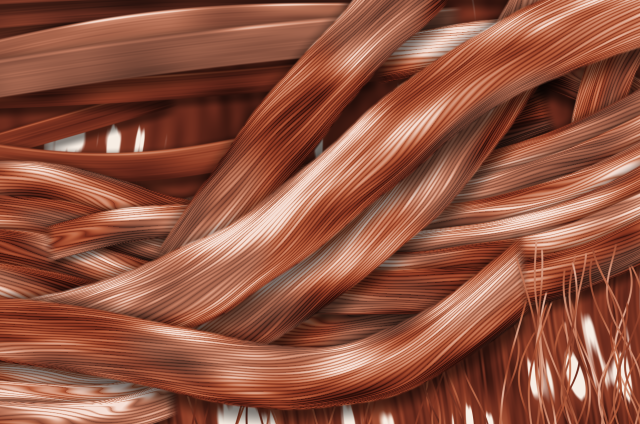
This texture is drawn by a Shadertoy shader. Its source:

```glsl
const float PI = 3.14159;
const float STRAND_WIDTH = 0.0078;

float hash(vec2 p) {
  vec3 q = fract(vec3(p.xyx) * 0.1031);
  q += dot(q, q.yzx + 33.33);
  return fract((q.x + q.y) * q.z);
}

float noise(vec2 p) {
  vec2 i = floor(p), f = fract(p);
  f = f * f * (3.0 - 2.0 * f);
  return mix(mix(hash(i), hash(i + vec2(1, 0)), f.x),
             mix(hash(i + vec2(0, 1)), hash(i + vec2(1, 1)), f.x), f.y);
}

// Copper ramp from deep shadow to white glare
vec3 copper(float light, float dullness) {
  float k = clamp(light, 0.0, 1.0) * 5.0;
  vec3 c = mix(vec3(0.17, 0.05, 0.03), vec3(0.40, 0.14, 0.09), min(k, 1.0));
  c = mix(c, vec3(0.56, 0.22, 0.13), clamp(k - 1.0, 0.0, 1.0));
  c = mix(c, vec3(0.73, 0.38, 0.24), clamp(k - 2.0, 0.0, 1.0));
  c = mix(c, vec3(0.84, 0.61, 0.51), clamp(k - 3.0, 0.0, 1.0));
  c = mix(c, vec3(0.96, 0.87, 0.83), clamp(k - 4.0, 0.0, 1.0));
  vec3 dull = vec3(0.61, 0.39, 0.31) * (0.45 + light);
  return mix(c, dull, dullness * (1.0 - smoothstep(0.6, 0.9, light)));
}

// Distance along a curve, offset across it, distance inside its ends
vec3 curveSpace(vec2 p, vec4 ab, vec2 bend) {
  float len = distance(ab.xy, ab.zw);
  vec2 dir = (ab.zw - ab.xy) / len, q = p - ab.xy;
  float along = dot(q, dir), u = PI * clamp(along / len, 0.0, 1.0);
  float centre = bend.x * sin(u) + bend.y * sin(2.0 * u);
  float slope = PI / len * (bend.x * cos(u) + 2.0 * bend.y * cos(2.0 * u));
  float across = (dot(q, vec2(-dir.y, dir.x)) - centre) * inversesqrt(1.0 + slope * slope);
  return vec3(along, across, min(along, len - along));
}

// Rope of fine strands; bend holds bow and sway
void rope(inout vec3 col, vec2 p, vec4 ab, vec2 bend, float radius, float twist, float tone) {
  vec3 c = curveSpace(p, ab, bend);
  float seed = dot(ab.xy, vec2(37, 71));
  float s = c.y / (radius * (0.92 + 0.2 * noise(vec2(c.x * 7.0, seed))));
  float ends = smoothstep(0.0, 0.035, c.z);
  col *= 1.0 - 0.5 * ends * (1.0 - smoothstep(0.9, 1.5, abs(s + 0.15)));
  if (abs(s) > 1.05 || c.z < 0.0) return;

  float angle = asin(clamp(s, -0.98, 0.98));
  float wobble = 3.5 * noise(vec2(c.x * 5.0, angle * 1.6 + seed));
  float lane = (angle * radius + twist * c.x) / STRAND_WIDTH + wobble;
  float f = fract(lane) - 0.5;
  float strand = noise(vec2(floor(lane) * 7.3 + seed, c.x * 9.0));
  float lay = noise(vec2(lane * 0.2 + seed, c.x * 3.5));
  float sheen = noise(vec2(c.x * 7.5 + seed, angle * 1.1 + c.x * 2.0));
  float light = tone + 0.34 * (cos(angle - 0.5) - 0.62) + 0.34 * (0.34 - 4.0 * f * f)
              + 0.36 * (strand + lay - 1.0) + 0.62 * (sheen - 0.5);
  float dull = 0.75 * smoothstep(0.35, 0.75, noise(vec2(c.x * 4.0, angle + seed * 2.0)));
  col = mix(col, copper(light, dull), ends * (1.0 - smoothstep(0.96, 1.04, abs(s))));
}

// Flat brushed strip with a bright upper rim
void strip(inout vec3 col, vec2 p, vec4 ab, float bow, float width, float tone, float dull) {
  vec3 c = curveSpace(p, ab, vec2(bow, 0));
  float s = c.y / width, ends = smoothstep(0.0, 0.05, c.z);
  col *= 1.0 - 0.45 * ends * (1.0 - smoothstep(0.9, 1.7, abs(s + 0.3)));
  float grain = noise(vec2(c.x * 6.0, c.y * 330.0)) - 0.5;
  float cloud = noise(vec2(c.x * 7.0 + ab.y * 50.0, s * 0.8)) - 0.5;
  float rim = 1.0 - smoothstep(0.0, 0.12, abs(s - 0.86));
  float light = tone + 0.1 * s + 0.12 * grain + 0.4 * cloud + 0.22 * rim;
  col = mix(col, copper(light, dull), ends * (1.0 - smoothstep(0.93, 1.05, abs(s))));
}

// Hanging tangle, blurred above, with glare through the gaps
vec3 backdrop(vec2 p) {
  float low = 1.0 - smoothstep(0.35, 0.5, p.y);
  float x = p.x + 0.07 * noise(p * vec2(5, 4)) + 0.12 * p.y;
  float fine = noise(vec2(x * 150.0, p.y * 7.0));
  float broad = noise(vec2(x * 34.0, p.y * 9.0));
  float patchy = noise(p * vec2(7, 9) + 4.0);
  float light = 0.04 + 0.24 * patchy + 0.18 * broad + 0.34 * low * (fine - 0.3);
  float corner = smoothstep(1.2, 1.45, p.x) * low;
  float gap = 0.55 * broad + 0.36 * patchy + 0.16 * fine + 0.19 * corner;
  return mix(copper(light, 0.15), vec3(0.97, 0.93, 0.89), smoothstep(0.7, 0.8, gap));
}

// Loose curling wires over a horizontal span
void wires(inout vec3 col, vec2 p, vec2 span, float top, float tone, float count) {
  for (float i = 0.0; i < count; i++) {
    float h = hash(vec2(i, count)), k = hash(vec2(i + 9.0, count));
    float drop = top * (0.55 + 0.45 * k) - p.y;
    float x = mix(span.x, span.y, h) + (k - 0.5) * 0.35 * drop
            + 0.025 * sin(p.y * (8.0 + 12.0 * h) + 40.0 * k);
    float mask = (1.0 - smoothstep(0.0012, 0.0034, abs(p.x - x))) * smoothstep(0.0, 0.01, drop);
    float light = tone + 0.5 * (noise(vec2(i * 5.0, p.y * 14.0)) - 0.5);
    col = mix(col, copper(light, 0.3 * k), mask);
  }
}

vec3 scene(vec2 p) {
  vec3 col = backdrop(p);
  wires(col, p, vec2(0.4, 1.5), 0.34, 0.4, 34.0);

  // Flat strips
  for (float i = 0.0; i < 3.0; i++)
    strip(col, p, vec4(-0.1, 0.9 + 0.06 * i, 0.55 + 0.4 * i, 0.95 + 0.04 * i), 0.02, 0.035, 0.25, 0.3);
  strip(col, p, vec4(-0.1, 0.63, 0.42, 0.78), 0.0, 0.028, 0.25, 0.1);
  strip(col, p, vec4(-0.1, 0.77, 0.9, 0.84), -0.01, 0.03, 0.24, 0.1);
  strip(col, p, vec4(-0.1, 0.85, 0.85, 0.96), 0.035, 0.034, 0.55, 0.7);
  strip(col, p, vec4(-0.1, 0.8, 1.1, 0.94), 0.015, 0.045, 0.42, 0.85);
  strip(col, p, vec4(-0.1, 0.64, 0.66, 0.66), -0.045, 0.035, 0.36, 0.1);

  // Rear ropes
  rope(col, p, vec4(0.4, 0.46, 1.3, 0.76), vec2(-0.02, 0), 0.06, 0.1, 0.3);
  rope(col, p, vec4(0.88, 0.85, 1.35, 0.9), vec2(0.02, 0), 0.05, 0.1, 0.45);
  rope(col, p, vec4(1.2, 0.87, 1.6, 0.7), vec2(0.02, 0), 0.05, 0.1, 0.4);
  rope(col, p, vec4(1.4, 0.66, 1.56, 1.06), vec2(0.03, 0), 0.06, 0.1, 0.46);
  for (float i = 0.0; i < 4.0; i++)
    rope(col, p, vec4(-0.08, 0.56 - 0.075 * i, 0.66, 0.44 - 0.045 * i),
         vec2(0.02 - 0.025 * i, 0.02), 0.052, 0.12, 0.36);
  rope(col, p, vec4(0.1, 0.42, 0.6, 0.47), vec2(0.03, 0), 0.04, 0.08, 0.5);
  rope(col, p, vec4(0.4, 0.2, 1.05, 0.31), vec2(-0.03, 0), 0.05, 0.1, 0.35);

  // Sweeping bundles
  for (float i = 0.0; i < 6.0; i++)
    rope(col, p, vec4(0.72, 0.47 - 0.033 * i, 1.6, 0.78 - 0.06 * i),
         vec2(-0.03 - 0.008 * i, 0.012), 0.05, 0.06, 0.47);

  // Crossing front ropes
  rope(col, p, vec4(0.4, 0.15, 1.33, 1.06), vec2(-0.12, 0), 0.078, -0.14, 0.54);
  rope(col, p, vec4(0.43, 0.34, 1.0, 1.06), vec2(0.03, 0), 0.08, 0.12, 0.53);
  rope(col, p, vec4(0.05, 0.2, 1.6, 1.01), vec2(-0.015, -0.065), 0.088, -0.12, 0.55);
  for (float i = 0.0; i < 3.0; i++)
    rope(col, p, vec4(-0.08, 0.11 - 0.05 * i, 0.42, 0.13 - 0.03 * i), vec2(-0.03, 0.01), 0.04, 0.1, 0.46);
  rope(col, p, vec4(-0.08, 0.23, 1.25, 0.36), vec2(-0.18, 0.05), 0.075, -0.14, 0.46);
  wires(col, p, vec2(1.22, 1.52), 0.44, 0.62, 22.0);
  return col;
}

void mainImage(out vec4 fragColor, in vec2 fragCoord) {
  vec3 sum = vec3(0);
  for (int i = 0; i < 4; i++)
    sum += scene((fragCoord + vec2(i & 1, i >> 1) * 0.5 - 0.25) / iResolution.y);
  fragColor = vec4(sum / 4.0, 1);
}
```
